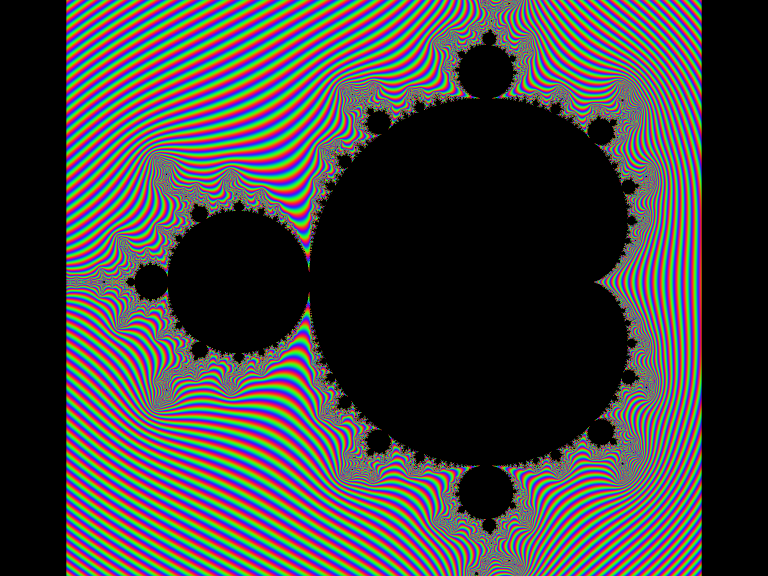
Reproduce this background procedurally as a Shadertoy shader.

```glsl
#define MAX_STEPS 90
#define BAILOUT 1.0e5
#define PLANE_SCALE 2.039
#define PLANE_ORIGIN vec2(0.2384, 0.0104)
#define PANEL_HALF_WIDTH 0.5515
#define BAND_COUNT 55.0
#define BAND_PHASE 0.25
#define BAND_CONTRAST 1.3
#define SAMPLES 2

const float TAU = 6.2831853;

// Closed forms of the two largest interior regions
bool insideMainBody(vec2 c) {
    float q = dot(c - vec2(0.25, 0.0), c - vec2(0.25, 0.0));
    bool cardioid = q * (q + c.x - 0.25) < 0.25 * c.y * c.y;
    bool disc = length(c + vec2(1.0, 0.0)) < 0.25;
    return cardioid || disc;
}

// Continuous escape time, or -1 for points that stay bounded
float escapeTime(vec2 c) {
    if (insideMainBody(c)) return -1.0;
    vec2 z = vec2(0.0);
    for (int n = 1; n <= MAX_STEPS; n++) {
        z = vec2(z.x * z.x - z.y * z.y, 2.0 * z.x * z.y) + c;
        float r2 = dot(z, z);
        if (r2 > BAILOUT) return float(n) - log2(0.5 * log2(r2));
    }
    return -1.0;
}

// Red, green and blue bands in turn
vec3 bandColor(float hue) {
    vec3 wave = 0.5 + 0.5 * cos(TAU * (hue - vec3(0.0, 1.0, 2.0) / 3.0));
    return pow(wave, vec3(BAND_CONTRAST));
}

vec3 fractalColor(vec2 p) {
    float time = escapeTime((p - PLANE_ORIGIN) * PLANE_SCALE);
    if (time < 0.0) return vec3(0.0);
    return bandColor(BAND_COUNT / time + BAND_PHASE);
}

void mainImage(out vec4 fragColor, in vec2 fragCoord) {
    vec2 center = (fragCoord - 0.5 * iResolution.xy) / iResolution.y;
    float pixel = 1.0 / iResolution.y;

    // Black margins on both sides of the panel
    float panel = clamp((PANEL_HALF_WIDTH - abs(center.x)) / pixel + 0.5, 0.0, 1.0);

    // Average a small grid of samples in each pixel
    vec3 color = vec3(0.0);
    if (panel > 0.0) {
        for (int j = 0; j < SAMPLES; j++) {
            for (int i = 0; i < SAMPLES; i++) {
                vec2 offset = (vec2(i, j) + 0.5) / float(SAMPLES) - 0.5;
                color += fractalColor(center + offset * pixel);
            }
        }
        color /= float(SAMPLES * SAMPLES);
    }
    fragColor = vec4(color * panel, 1.0);
}
```
